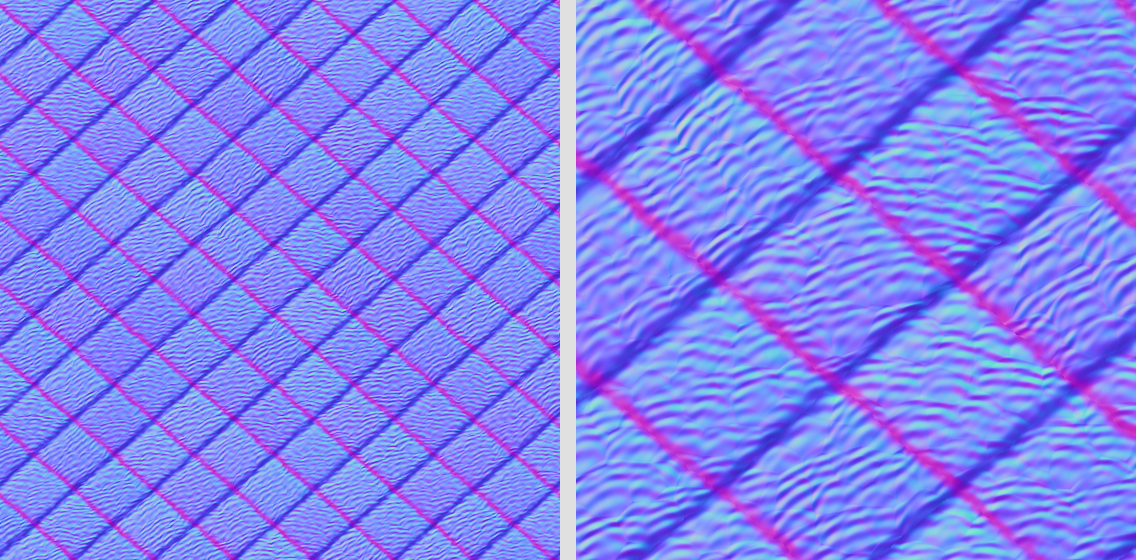
Left: the whole. Right: its middle third, enlarged.
Reproduce this texture map procedurally as a WebGL 1 fragment shader.

```glsl
precision highp float;
uniform vec2 u_resolution;

#define REPEATS vec2(7.0, 8.0)
#define GRID_SHIFT 0.92
#define GRAIN 112.0
#define RELIEF 0.060
#define SPECKLE 0.17
#define RISING_WIDTH 0.048
#define FALLING_WIDTH 0.041
#define SEAM_DEPTH 0.90
#define SEAM_WOBBLE 0.014
#define SEAM_DRIFT 0.014
#define PANEL_TILT 0.20
#define PUFF 0.10
const float TAU = 6.28319;

vec2 hash2(vec2 p) {
  return fract(sin(vec2(dot(p, vec2(127.1, 311.7)), dot(p, vec2(269.5, 183.3)))) * 43758.5);
}

// Squared distance to the nearest scattered point
float cellular(vec2 p) {
  vec2 cell = floor(p), local = fract(p);
  float nearest = 2.0;
  for (int j = -1; j <= 1; j++) {
    for (int i = -1; i <= 1; i++) {
      vec2 corner = vec2(float(i), float(j));
      vec2 offset = corner + hash2(cell + corner) - local;
      nearest = min(nearest, dot(offset, offset));
    }
  }
  return nearest;
}

// Irregular waves in about -1 to 1, used for seams and speckle
float ripple(vec2 p) {
  float w = sin(p.x + 1.7 * sin(0.61 * p.y));
  w += sin(1.31 * p.y + 1.9 * sin(0.73 * p.x + 1.0));
  w += 0.7 * sin(1.9 * p.x - 2.3 * p.y + 2.0 * sin(0.47 * p.x));
  return w * 0.37;
}

// Leather height: short level folds bent by cellular noise
float wrinkles(vec2 q) {
  float bend = cellular(q * vec2(0.24, 0.30));
  float split = cellular(q * vec2(0.40, 0.42) + 17.0);
  float h = 0.9 * sin(TAU * (q.y + 1.2 * bend + 0.12 * sin(0.9 * q.x)));
  h += 0.6 * sin(TAU * (0.74 * q.y + 0.15 * q.x + 1.3 * split));
  return h + 0.35 * sin(TAU * (1.2 * q.y - 0.38 * q.x + bend + split));
}

// Slope of the folds, x mirrored to suit the map's handedness
vec2 wrinkleSlope(vec2 q) {
  const float stepSize = 0.1;
  float h = wrinkles(q);
  float hx = wrinkles(q + vec2(stepSize, 0.0));
  float hy = wrinkles(q + vec2(0.0, stepSize));
  return vec2(hx - h, h - hy) / stepSize;
}

float bump(float d, float width) {
  return exp(-d * d / (width * width));
}

void main() {
  vec2 uv = gl_FragCoord.xy / u_resolution;

  // Diagonal grid: x counts falling seams, y counts rising seams
  vec2 grid = uv * REPEATS - vec2(GRID_SHIFT, 0.0);
  vec2 diag = vec2(grid.x + grid.y, grid.y - grid.x);
  diag += SEAM_DRIFT * vec2(ripple(uv * 23.0 + 1.0), ripple(uv * 19.0 + 8.0));
  diag += SEAM_WOBBLE * vec2(ripple(uv * 85.0), ripple(uv * 72.0 + 9.0));
  diag += SEAM_WOBBLE * vec2(ripple(uv * 260.0), ripple(uv * 240.0 + 5.0));
  vec2 panel = floor(diag);
  vec2 inside = fract(diag);
  vec2 toSeam = fract(diag + 0.5) - 0.5;
  float edge = min(abs(toSeam.x), abs(toSeam.y));
  float body = smoothstep(0.0, 0.07, edge);

  // Each panel has its own fold direction, strength and lean
  vec2 pick = hash2(panel + 3.0);
  vec2 lean = hash2(panel + 41.0);
  float angle = (pick.x - 0.22) * 0.75;
  float c = cos(angle), s = sin(angle);
  vec2 q = mat2(c, -s, s, c) * (uv * GRAIN) + floor(pick * 40.0);
  vec2 folds = wrinkleSlope(q);
  folds = vec2(c * folds.x + s * folds.y, c * folds.y - s * folds.x);
  float patchy = 1.0 + 0.3 * ripple(uv * 60.0 + 4.0);
  float strength = RELIEF * (0.75 + 0.5 * pick.y) * patchy;
  vec2 slope = folds * strength * mix(0.5, 1.0, body);
  slope += SPECKLE * vec2(ripple(uv * 310.0 + 3.0), ripple(uv * 340.0 + 7.0));

  // Padded surface: top faces up, bottom faces down
  float rise = inside.x + inside.y - 1.0;
  float across = inside.x - inside.y;
  slope += body * vec2(0.02 - 0.04 * across, PUFF * rise + 0.13);
  slope += body * PANEL_TILT * (lean - vec2(0.5, 0.55)) * vec2(0.5, 1.0);

  // Steep flank above each seam, softer lit flank below
  float falling = bump(toSeam.x - 0.01, FALLING_WIDTH);
  float rising = bump(toSeam.y - 0.01, RISING_WIDTH);
  falling *= 0.95 + 0.4 * ripple(uv * 150.0 + 2.0);
  rising *= 0.95 + 0.35 * ripple(uv * 140.0 + 6.0);
  slope += SEAM_DEPTH * falling * vec2(0.88, -0.98);
  slope += SEAM_DEPTH * rising * vec2(-0.75, -0.95);

  // Shallow shoulders either side of the seams
  slope += bump(toSeam.x - 0.08, 0.060) * vec2(0.06, -0.14);
  slope += bump(toSeam.y - 0.08, 0.060) * vec2(-0.06, -0.08);
  slope += bump(toSeam.x + 0.10, 0.065) * vec2(-0.08, 0.15);
  slope += bump(toSeam.y + 0.11, 0.070) * vec2(0.10, 0.17);

  // Pack the unit normal as colour
  vec3 normal = normalize(vec3(slope, 1.0));
  gl_FragColor = vec4(normal * 0.5 + 0.5, 1.0);
}
```
